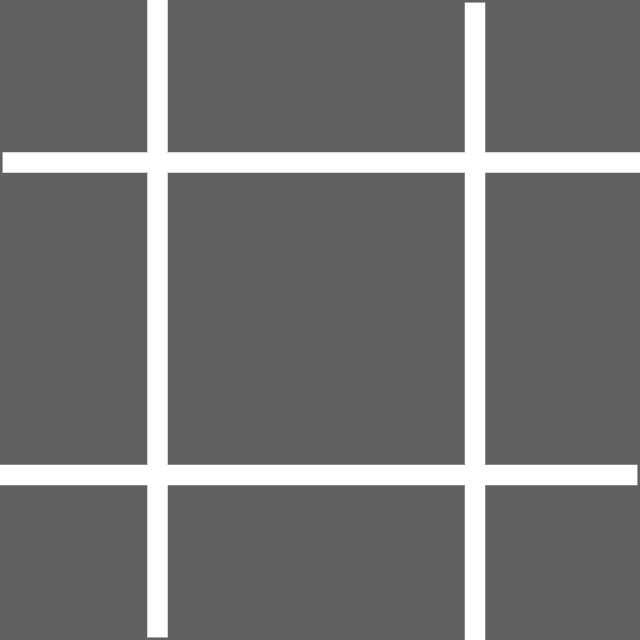
This pattern is drawn by a Shadertoy shader. Its source:

```glsl
// Two-by-two grid of white bars on flat grey, each bar stopping just short of one edge.

// Signed distance to an axis-aligned box
float boxDistance(vec2 p, vec2 center, vec2 halfSize) {
    vec2 d = abs(p - center) - halfSize;
    return length(max(d, 0.0)) + min(max(d.x, d.y), 0.0);
}

void mainImage(out vec4 fragColor, in vec2 fragCoord) {
    vec2 uv = fragCoord / iResolution.xy;
    float pixel = 1.0 / min(iResolution.x, iResolution.y);
    vec2 barSize = vec2(0.016, 0.5);
    float bars = 1e3;

    // One vertical and one horizontal bar per step, shifted to leave a small end gap
    for (int i = 0; i < 2; i++) {
        float side = float(i);
        float shift = 0.004 * (1.0 - 2.0 * side);
        vec2 vertical = vec2(0.2461 + 0.4961 * side, 0.5 + shift);
        vec2 horizontal = vec2(0.5 - shift, 0.2578 + 0.4883 * side);
        bars = min(bars, boxDistance(uv, vertical, barSize));
        bars = min(bars, boxDistance(uv, horizontal, barSize.yx));
    }

    // Smoothed white bars over grey
    float coverage = clamp(0.5 - bars / pixel, 0.0, 1.0);
    fragColor = vec4(mix(vec3(0.38), vec3(1.0), coverage), 1.0);
}
```
